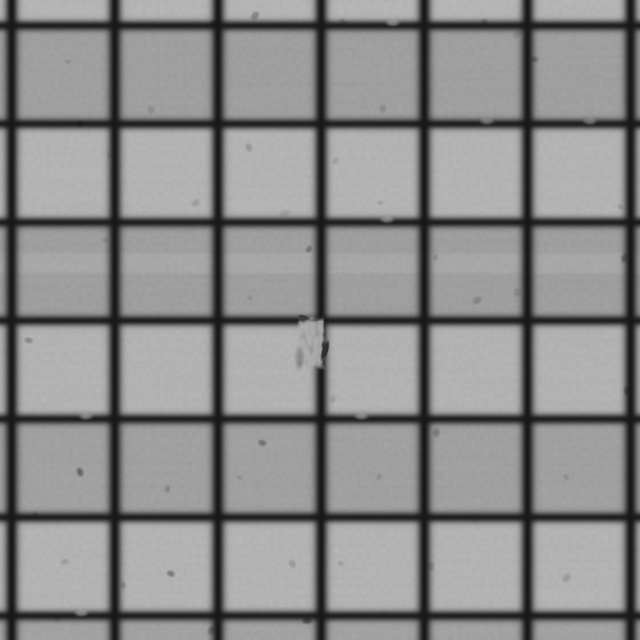
Write a WebGL 2 fragment shader that draws this pattern.

```glsl
#version 300 es
precision highp float;

uniform vec2 u_resolution;
out vec4 fragColor;

const vec2 PITCH = vec2(0.1612, 0.1537);
const vec2 ORIGIN = vec2(0.0182, 0.0378);
const vec2 LINE_SPREAD = vec2(0.0098, 0.0080);
const float INK = 0.095;
const float DARK_ROW = 0.628;
const float LIGHT_ROW = 0.702;
const float TAU = 6.28318;

vec2 hash2(vec2 p) {
    vec3 q = fract(p.xyx * vec3(0.1031, 0.1030, 0.0973));
    q += dot(q, q.yzx + 33.33);
    return fract((q.xx + q.yz) * q.zy);
}

vec2 gradientAt(vec2 corner) {
    float angle = TAU * hash2(corner + 57.0).x;
    return vec2(cos(angle), sin(angle));
}

float gradientNoise(vec2 p) {
    vec2 i = floor(p), f = fract(p);
    vec2 w = f * f * f * (f * (f * 6.0 - 15.0) + 10.0);
    vec2 e = vec2(1.0, 0.0);
    float low = mix(dot(gradientAt(i), f), dot(gradientAt(i + e), f - e), w.x);
    float high = mix(dot(gradientAt(i + e.yx), f - e.yx), dot(gradientAt(i + 1.0), f - 1.0), w.x);
    return mix(low, high, w.y);
}

vec2 rotate(vec2 p, float angle) {
    float c = cos(angle), s = sin(angle);
    return vec2(c * p.x - s * p.y, s * p.x + c * p.y);
}

// Soft-edged ellipse coverage
float blob(vec2 p, vec2 radius, float softness) {
    return 1.0 - smoothstep(1.0 - softness, 1.0 + softness, length(p / radius));
}

// Blurred line profile, x for the verticals and y for the horizontals
vec2 gridLines(vec2 uv) {
    vec2 d = (fract((uv - ORIGIN) / PITCH + 0.5) - 0.5) * PITCH / LINE_SPREAD;
    return exp(-d * d);
}

// Alternating rows with slight drift, plus one paler streak
float paperTone(vec2 uv) {
    float row = floor((uv.y - ORIGIN.y) / PITCH.y);
    float tone = mix(LIGHT_ROW, DARK_ROW, mod(row, 2.0));
    tone += 0.016 * (hash2(vec2(row + 20.0, 3.0)).x - 0.5);
    float streak = smoothstep(0.569, 0.577, uv.y) - smoothstep(0.600, 0.608, uv.y);
    return tone + 0.035 * streak;
}

// Fine woven dots and scan grain
float grain(vec2 uv) {
    vec2 w = uv * TAU * 190.0;
    float weave = 0.013 * sin(w.x) * sin(w.y);
    float streaks = 0.010 * gradientNoise(vec2(uv.x * 4.0, uv.y * 110.0));
    return weave + streaks + 0.020 * gradientNoise(uv * 140.0);
}

// Sparse dark flecks, one candidate per cell
float flecks(vec2 uv, float cells, float chance) {
    vec2 cell = floor(uv * cells);
    vec2 place = hash2(cell + 11.0), kind = hash2(cell + 83.0);
    vec2 p = (fract(uv * cells) - mix(vec2(0.2), vec2(0.8), place)) / cells;
    vec2 radius = vec2(0.0062, 0.0046) * mix(0.7, 1.15, kind.y);
    float present = step(kind.x, chance);
    float strength = mix(0.10, 0.55, place.x * place.x * kind.y);
    return present * strength * blob(rotate(p, TAU * kind.y), radius, 0.6);
}

// Small pale nicks along the horizontal lines
float nicks(vec2 uv, float chance) {
    vec2 g = (uv - ORIGIN) / PITCH + vec2(0.0, 0.5);
    vec2 cell = floor(g);
    vec2 h = hash2(cell + 41.0);
    vec2 p = (fract(g) - vec2(mix(0.15, 0.85, h.y), 0.53)) * PITCH;
    return step(h.x, chance) * blob(p, vec2(0.009, 0.005), 0.6);
}

// Torn patch where the line has flaked away
float tornPatch(vec2 uv, vec2 centre, vec2 radius) {
    float ragged = 0.25 * gradientNoise(uv * 75.0);
    vec2 p = abs((uv - centre) / radius);
    return 1.0 - smoothstep(0.80, 1.12, max(p.x, p.y) + ragged);
}

void main() {
    vec2 uv = gl_FragCoord.xy / u_resolution;
    vec2 lines = gridLines(uv);
    lines.y *= 0.95 - 0.5 * nicks(uv, 0.15);
    float ink = 1.0 - (1.0 - lines.x) * (1.0 - lines.y);

    // Wear on the paper and the central damage
    float paper = paperTone(uv) + grain(uv);
    paper *= 1.0 - flecks(uv, 14.0, 0.19);
    float torn = tornPatch(uv, vec2(0.486, 0.465), vec2(0.020, 0.038));
    paper -= torn * (0.025 + 0.16 * max(gradientNoise(uv * vec2(110.0, 60.0)), 0.0));
    ink *= 1.0 - 0.96 * torn;

    // Loose chips beside the tear
    float chip = 0.85 * blob(rotate(uv - vec2(0.508, 0.452), 0.25), vec2(0.0050, 0.017), 0.4);
    chip = max(chip, 0.75 * blob(rotate(uv - vec2(0.474, 0.504), 0.2), vec2(0.010, 0.0040), 0.5));
    chip = max(chip, 0.22 * blob(uv - vec2(0.468, 0.440), vec2(0.006, 0.016), 0.6));

    float tone = mix(paper, INK, max(ink, chip));
    fragColor = vec4(vec3(tone), 1.0);
}
```
